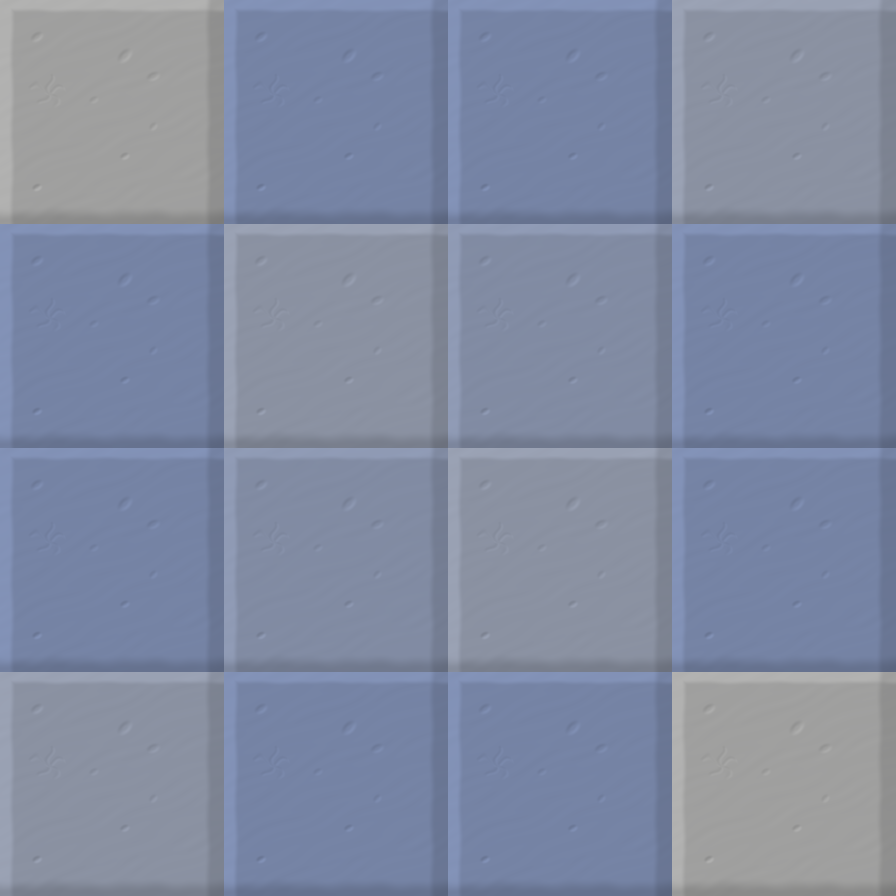
This pattern is drawn by a WebGL 1 fragment shader. Its source:

```glsl
precision highp float;
// Four by four bevelled stone tiles, from blue to grey, with chips and grain.

uniform vec2 u_resolution;

const float TILES = 4.0;
const vec3 BLUE = vec3(0.46, 0.515, 0.645);
const vec3 GREY = vec3(0.625, 0.625, 0.622);
const float SLATE_MIX = 0.50;
const float STEEL_MIX = 0.28;
const float HIGHLIGHT = 0.11;
const float SIDE_SHADE = 0.10;
const float BASE_SHADE = 0.13;
const float CHIP_DEPTH = 0.10;
const float CRACK_DEPTH = 0.035;
const float GRAIN_DEPTH = 0.012;
const float GRAIN_ANGLE = 0.45;
const vec2 CRACK_CENTER = vec2(0.22, 0.59);
const vec2 TO_LIGHT = vec2(-0.707, 0.707);
const float RELIEF_STEP = 0.006;
const float PI = 3.14159265;

vec2 rotate(vec2 p, float a) {
  float c = cos(a), s = sin(a);
  return vec2(c * p.x + s * p.y, c * p.y - s * p.x);
}

// Slanted grain: warped sines that fade in and out along their length
float grain(vec2 p) {
  vec2 q = rotate(p, GRAIN_ANGLE);
  float sum = 0.0;
  for (int i = 0; i < 4; i++) {
    float k = float(i);
    float warp = 1.6 * sin(q.x * (7.0 + 3.0 * k) + 2.1 * k);
    float ridge = sin(q.y * (38.0 + 23.0 * k) + warp + 1.7 * k);
    float fade = 0.5 + 0.5 * sin(q.x * (9.0 - k) + q.y * (13.0 + 4.0 * k) + 2.6 * k);
    sum += ridge * fade * fade;
  }
  return 0.5 * sum;
}

// Scattered oval dents, strung along a looping curve down the tile
float chips(vec2 p) {
  float sum = 0.0;
  for (int i = 0; i < 7; i++) {
    float k = float(i);
    float w = PI * (k - 3.0) / 3.0;
    vec2 center = vec2(0.512 + 0.127 * cos(w) - 0.219 * cos(2.0 * w),
                       0.835 - 0.112 * k + 0.055 * sin(PI * k / 6.0));
    float radius = mix(0.042, 0.024, smoothstep(0.0, 2.0, abs(k - 1.0)));
    vec2 q = rotate(p - center, 0.6 + 0.2 * sin(2.0 * k)) / (radius * vec2(1.0, 0.55));
    float depth = 0.75 + 0.25 * cos(1.3 * k - 1.3);
    sum += depth * (1.0 - smoothstep(0.3, 1.1, length(q)));
  }
  return sum;
}

// Star of thin cracks, bent by sines
float cracks(vec2 p) {
  vec2 q = p - CRACK_CENTER;
  q += 0.012 * sin(q.yx * 70.0 + vec2(0.5, 1.8));
  float sector = 2.0 * PI / 5.0;
  float a = mod(atan(q.y, q.x) + 0.4, sector) - 0.5 * sector;
  vec2 arm = length(q) * vec2(cos(a), sin(a));
  float d = length(arm - vec2(clamp(arm.x, 0.0, 0.075), 0.0));
  return 1.0 - smoothstep(0.0, 0.012, d);
}

float height(vec2 p) {
  return GRAIN_DEPTH * grain(p) - CHIP_DEPTH * chips(p) - CRACK_DEPTH * cracks(p);
}

// Bright left and top edges, dark right and bottom edges
float bevel(vec2 p) {
  float wobble = 0.004 * sin(p.x * 17.0) + 0.003 * sin(p.x * 41.0 + 1.0);
  float left = 1.0 - smoothstep(0.040, 0.068, p.x + 0.003 * sin(p.y * 19.0));
  float top = 1.0 - smoothstep(0.034, 0.060, 1.0 - p.y + 0.5 * wobble);
  float right = smoothstep(0.912, 0.946, p.x + 0.003 * sin(p.y * 23.0));
  float base = 1.0 - smoothstep(0.015, 0.080, p.y + wobble);
  return (1.0 + HIGHLIGHT * max(left, top))
       * (1.0 - SIDE_SHADE * right) * (1.0 - BASE_SHADE * base);
}

// Corners and centre carry the greyer tones, the sides stay blue
float greyness(vec2 cell) {
  vec2 outer = step(1.0, abs(cell - 1.5));
  float sameRing = 1.0 - abs(outer.x - outer.y);
  float onDiagonal = 1.0 - step(0.5, abs(cell.x + cell.y - (TILES - 1.0)));
  float corner = mix(SLATE_MIX, 1.0, onDiagonal);
  float inner = mix(STEEL_MIX, SLATE_MIX, onDiagonal);
  return sameRing * mix(inner, corner, outer.x);
}

vec3 tiles(vec2 uv) {
  vec2 grid = uv * TILES;
  vec2 p = fract(grid);
  vec2 toLight = TO_LIGHT * RELIEF_STEP;
  float relief = height(p - toLight) - height(p + toLight);
  return mix(BLUE, GREY, greyness(floor(grid))) * bevel(p) * (1.0 + relief);
}

void main() {
  // Average four samples to smooth the edges
  vec3 color = vec3(0.0);
  for (int i = 0; i < 4; i++) {
    float k = float(i);
    vec2 offset = vec2(mod(k, 2.0), floor(k / 2.0)) * 0.5 - 0.25;
    color += tiles((gl_FragCoord.xy + offset) / u_resolution);
  }
  gl_FragColor = vec4(color * 0.25, 1.0);
}
```
